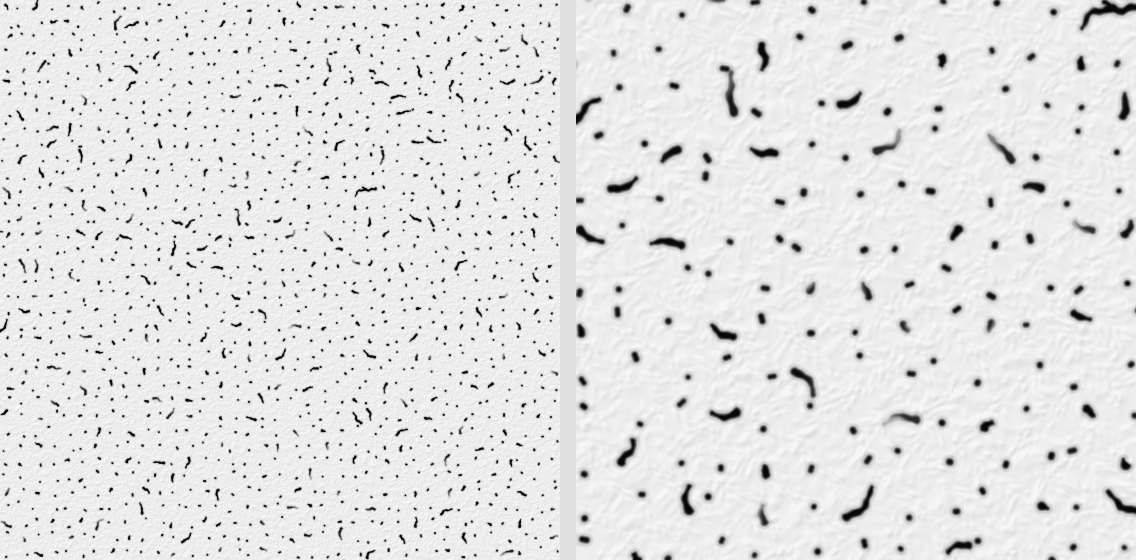
Left, the full canvas; right, a detail of the centre.
This texture is drawn by a Shadertoy shader. Its source:

```glsl
vec3 hash3(vec2 p) {
    vec3 q = fract(p.xyx * vec3(0.1031, 0.1030, 0.0973));
    q += dot(q, q.yxz + 33.33);
    return fract((q.xxy + q.yzz) * q.zyx);
}

// Soft cellular bumps used as the paper height
float bumps(vec2 p) {
    vec2 cell = floor(p);
    float height = 0.0;
    for (int j = -1; j <= 1; j++)
    for (int i = -1; i <= 1; i++) {
        vec2 id = cell + vec2(i, j);
        vec3 rnd = hash3(id + 71.0);
        vec2 d = p - id - rnd.xy;
        height += rnd.z * exp(-4.5 * dot(d, d));
    }
    return height;
}

float paperHeight(vec2 uv) {
    uv += 0.002 * sin(uv.yx * 190.0 + 3.0 * sin(uv * 67.0));
    return bumps(uv * vec2(95.0, 130.0)) + 0.8 * bumps(uv * 250.0 + 40.0);
}

// One fissure or pinhole: x = ink cover, y = grey tone
vec2 mark(vec2 p, vec2 id, float blur) {
    vec3 place = hash3(id + 11.0);
    vec3 form = hash3(id + 157.0);
    vec3 ink = hash3(id + 313.0);

    // One cell in each block of four holds a fissure
    vec2 chosen = floor(2.0 * hash3(floor(id / 2.0) + 509.0).xy);
    bool fissure = mod(id, 2.0) == chosen;

    p -= id + 0.5 + (fissure ? 0.45 : 0.72) * (place.xy - 0.5);
    float angle = 6.2832 * place.z;
    p = mat2(cos(angle), -sin(angle), sin(angle), cos(angle)) * p;

    // Kinked centre line with rounded, tapering ends
    float halfLength = fissure ? mix(0.07, 0.45, form.y * form.y) : 0.06 * form.y * form.y;
    float bend = fissure ? 1.1 * (form.z - 0.5) : 0.0;
    float wiggle = fissure ? 0.08 * (ink.x - 0.5) : 0.0;
    float x = clamp(p.x, -halfLength, halfLength);
    float kink = sqrt(x * x + 0.006);
    float slope = bend * x / kink + 12.0 * wiggle * cos(12.0 * x);
    float across = p.y - bend * kink - wiggle * sin(12.0 * x);
    vec2 q = vec2(p.x - x, across / sqrt(1.0 + slope * slope));

    // Fissures thin out to one end and may swell on one side
    float swell = step(0.6, ink.y) * 0.04 * exp(-150.0 * x * x) * step(0.0, q.y);
    float radius = fissure ? 0.069 - 0.022 * x / halfLength + swell + 0.01 * sin(23.0 * x + 6.0 * ink.y)
                           : mix(0.056, 0.077, ink.x);
    float pale = fissure ? smoothstep(0.5, 1.0, ink.z) : 0.15 * ink.z;

    // Crisp core inside a faint shadow
    float edge = length(q) - radius;
    float core = 1.0 - smoothstep(-blur, blur, edge);
    float shadow = 1.0 - smoothstep(0.03, 0.11, edge);
    float tone = 0.03 + 0.6 * pale * smoothstep(-0.06, 0.07, q.y + 0.3 * p.x);
    return vec2(max(core * (1.0 - 0.15 * pale), 0.13 * shadow), tone);
}

void mainImage(out vec4 fragColor, in vec2 fragCoord) {
    vec2 uv = fragCoord / iResolution.y;

    // Embossed paper lit from the upper left
    float relief = paperHeight(uv + vec2(-0.0011, 0.0015)) - paperHeight(uv);
    float shade = 0.93 - clamp(0.07 * relief, -0.035, 0.05);

    // Scattered pinholes and fissures
    float cells = 37.0;
    vec2 p = uv * cells;
    float blur = cells * max(0.0015, 0.7 / iResolution.y);
    for (int j = -1; j <= 1; j++)
    for (int i = -1; i <= 1; i++) {
        vec2 m = mark(p, floor(p) + vec2(i, j), blur);
        shade = mix(shade, m.y, m.x);
    }
    fragColor = vec4(vec3(shade), 1.0);
}
```
